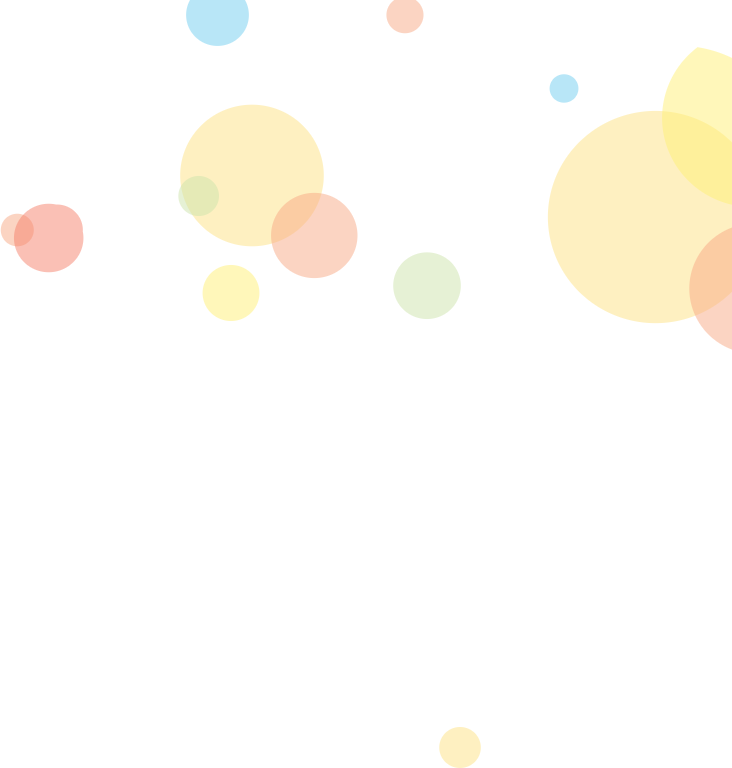
A Shadertoy shader for this background:

```glsl
// Translucent pastel discs scattered over a white page.
// Each disc is a signed distance blended at a fixed opacity, so overlaps
// deepen; two irregular blobs combine a pair of discs with min or max.

const vec3  PAPER   = vec3(1.0);
const float OPACITY = 0.5;
const float STRETCH = 1.014;  // width of a disc relative to its height

// Inks at full strength
const int GOLD = 0, PEACH = 1, YELLOW = 2, BLUE = 3, GREEN = 4, RED = 5;
const vec3 INKS[6] = vec3[6](
    vec3(0.99, 0.885, 0.515), vec3(0.970, 0.660, 0.520),
    vec3(1.00, 0.940, 0.460), vec3(0.440, 0.805, 0.940),
    vec3(0.80, 0.890, 0.670), vec3(0.960, 0.505, 0.420));

// Plain discs: centre x, centre y, radius, in canvas heights
const int DISC_COUNT = 12;
const vec3 DISCS[DISC_COUNT] = vec3[DISC_COUNT](
    vec3(0.3281, 0.7715, 0.0922), vec3(0.8535, 0.7174, 0.1382),
    vec3(0.5990, 0.0267, 0.0267), vec3(0.5273, 0.9805, 0.0238),
    vec3(0.0225, 0.7005, 0.0212), vec3(0.4092, 0.6934, 0.0555),
    vec3(0.9837, 0.6243, 0.0850), vec3(0.3008, 0.6185, 0.0365),
    vec3(0.2832, 0.9805, 0.0403), vec3(0.7344, 0.8848, 0.0185),
    vec3(0.2587, 0.7448, 0.0261), vec3(0.5560, 0.6280, 0.0434));
const int DISC_INK[DISC_COUNT] = int[DISC_COUNT](
    GOLD, GOLD, GOLD, PEACH, PEACH, PEACH, PEACH,
    YELLOW, BLUE, BLUE, GREEN, GREEN);

// Yellow disc trimmed by a wider one, and red disc with a swollen shoulder
const vec3 TRIMMED  = vec3(0.9797, 0.8464, 0.1160);
const vec3 TRIMMER  = vec3(0.8833, 0.7839, 0.1566);
const vec3 SWOLLEN  = vec3(0.0634, 0.6901, 0.0446);
const vec3 SHOULDER = vec3(0.0742, 0.7005, 0.0332);

float discDistance(vec2 p, vec3 disc) {
    vec2 offset = p - disc.xy;
    return length(vec2(offset.x / STRETCH, offset.y)) - disc.z;
}

// Lays a half-transparent ink with an edge one pixel wide
vec3 layInk(vec3 base, vec3 ink, float dist) {
    float coverage = clamp(0.5 - dist * iResolution.y, 0.0, 1.0);
    return mix(base, ink, OPACITY * coverage);
}

void mainImage(out vec4 fragColor, in vec2 fragCoord) {
    vec2 p = fragCoord / iResolution.y;
    vec3 color = PAPER;

    // Plain discs, back to front
    for (int i = 0; i < DISC_COUNT; i++) {
        color = layInk(color, INKS[DISC_INK[i]], discDistance(p, DISCS[i]));
    }

    // Irregular blobs
    float trimmed = max(discDistance(p, TRIMMED), discDistance(p, TRIMMER));
    float swollen = min(discDistance(p, SWOLLEN), discDistance(p, SHOULDER));
    color = layInk(color, INKS[YELLOW], trimmed);
    color = layInk(color, INKS[RED], swollen);

    fragColor = vec4(color, 1.0);
}
```
